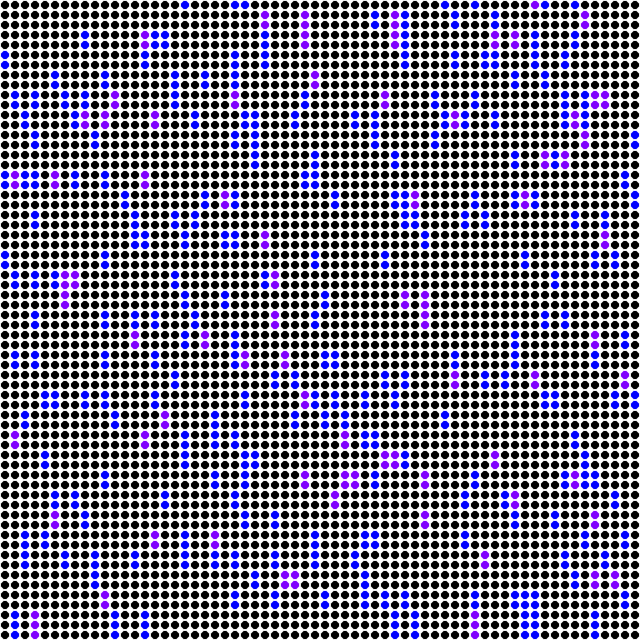
This pattern is drawn by a three.js fragment shader. Its source:

```glsl
// A 64 by 64 grid of small black octagonal dots on white, with scattered
// blue and violet accents. Each cell draws one dot by a distance function;
// a cellular hash picks its ink, shared by vertical pairs of dots.

varying vec2 vUv;

const float DOTS = 64.0;           // dots across and down
const float HALF_WIDTH = 0.4075;   // centre to upright side, in cells
const float HALF_DIAGONAL = 0.385; // centre to slanted side, in cells
const float VIOLET_SHARE = 0.04;
const float ACCENT_SHARE = 0.164;  // violet and blue together

const vec3 PAPER = vec3(1.0);
const vec3 BLACK = vec3(0.0);
const vec3 BLUE = vec3(0.0, 0.0, 1.0);
const vec3 VIOLET = vec3(0.5, 0.0, 1.0);

float hash(vec2 cell) {
  vec3 p = fract(cell.xyx * vec3(0.1031, 0.1030, 0.0973));
  p += dot(p, p.yzx + 33.33);
  return fract((p.x + p.y) * p.z);
}

// Signed distance to an octagon with separately set slanted sides
float octagon(vec2 p, float halfWidth, float halfDiagonal) {
  p = abs(p);
  float upright = max(p.x, p.y) - halfWidth;
  float slanted = (p.x + p.y) * 0.70711 - halfDiagonal;
  return max(upright, slanted);
}

// Rows pair up below a single top row; the last row joins the pair above it
vec2 inkCell(vec2 cell, float count) {
  float rowFromTop = count - 1.0 - cell.y;
  float pair = min(floor((rowFromTop + 1.0) * 0.5), count * 0.5 - 1.0);
  return vec2(cell.x, pair);
}

vec3 inkColour(float pick, float violetShare, float accentShare) {
  vec3 accent = mix(VIOLET, BLUE, step(violetShare, pick));
  return mix(accent, BLACK, step(accentShare, pick));
}

void main() {
  vec2 grid = vUv * DOTS;
  vec2 cell = floor(grid);

  // Dot with an edge one screen sample wide
  float d = octagon(grid - cell - 0.5, HALF_WIDTH, HALF_DIAGONAL);
  float edge = max(fwidth(grid.x), fwidth(grid.y));
  float coverage = clamp(0.5 - d / edge, 0.0, 1.0);

  // Scattered accents
  float pick = hash(inkCell(cell, DOTS) + 17.0);
  vec3 ink = inkColour(pick, VIOLET_SHARE, ACCENT_SHARE);

  gl_FragColor = vec4(mix(PAPER, ink, coverage), 1.0);
}
```
